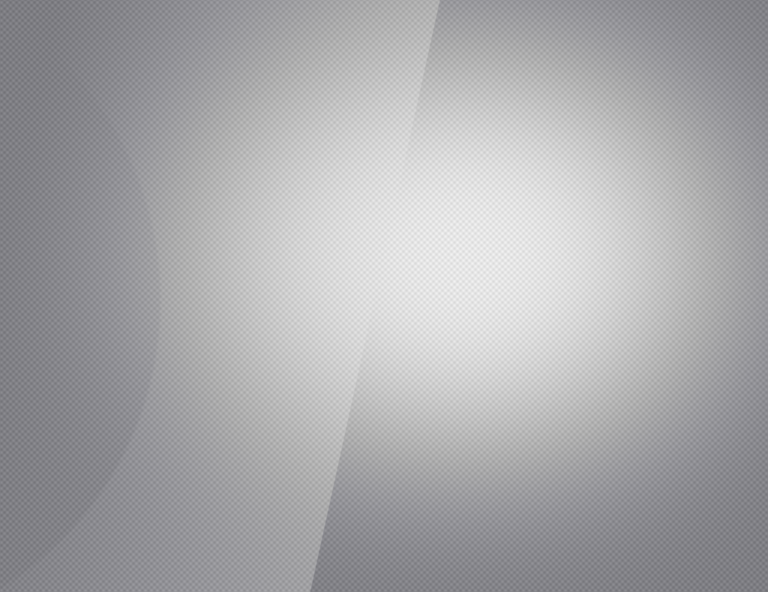
This background is drawn by a Shadertoy shader. Its source:

```glsl
// Brushed-silver backdrop: a wide oval glow on grey, crossed by a slanted
// translucent veil with a faint arc at its far side, under a fine checker weave.
// Every layer is a brightness formula in units of the canvas width.

const vec2  GLOW_CENTER = vec2(0.612, 0.439);
const vec2  ARC_CENTER  = vec2(-0.234, 0.380);
const float ARC_RADIUS  = 0.443;
const float BASE_GREY   = 0.490;
const float GLOW_GAIN   = 0.415;
const float VEIL_GREY   = 0.88;

// Oval falloff with a flat heart; radiusX holds the left and right reach.
float ovalGlow(vec2 p, vec2 center, vec2 radiusX, float radiusY) {
    vec2 d = p - center;
    float reach = d.x < 0.0 ? radiusX.x : radiusX.y;
    return exp(-pow(length(d / vec2(reach, radiusY)), 2.5));
}

// Horizontal distance to a slanted line, positive on its left side.
float slantDistance(vec2 p, float footX, float slope) {
    return footX + slope * p.y - p.x;
}

// Antialiased step from 0 to 1 across zero.
float softStep(float d, float blur) {
    return smoothstep(-blur, blur, d);
}

// Smooth checker of diagonal cells, from -1 to 1.
float weave(vec2 p, float repeats) {
    vec2 wave = sin(6.2832 * repeats * p);
    return wave.x * wave.y;
}

void mainImage(out vec4 fragColor, in vec2 fragCoord) {
    vec2 p = fragCoord / iResolution.x;
    float pixel = 1.0 / iResolution.x;

    // Grey base and glow
    float glow = ovalGlow(p, GLOW_CENTER, vec2(0.378, 0.352), 0.293);
    float grey = BASE_GREY + GLOW_GAIN * glow;

    // Veil: strongest at the slanted edge, weaker inside the arc
    float slant = slantDistance(p, 0.404, 0.219);
    float outsideArc = softStep(length(p - ARC_CENTER) - ARC_RADIUS, 2.0 * pixel);
    float veil = 0.33 * clamp(1.0 - slant / 0.495, 0.0, 1.0);
    veil *= softStep(slant, pixel) * mix(0.5, 1.0, outsideArc);
    grey = mix(grey, VEIL_GREY, veil);

    // Cool tint in the shadows, then the weave
    float coolness = 0.02 * (1.0 - smoothstep(0.56, 0.70, grey));
    vec3 color = vec3(grey) + vec3(-0.2, -0.2, 0.8) * coolness;
    color += 0.045 * weave(p, 128.0);

    fragColor = vec4(clamp(color, 0.0, 1.0), 1.0);
}
```
